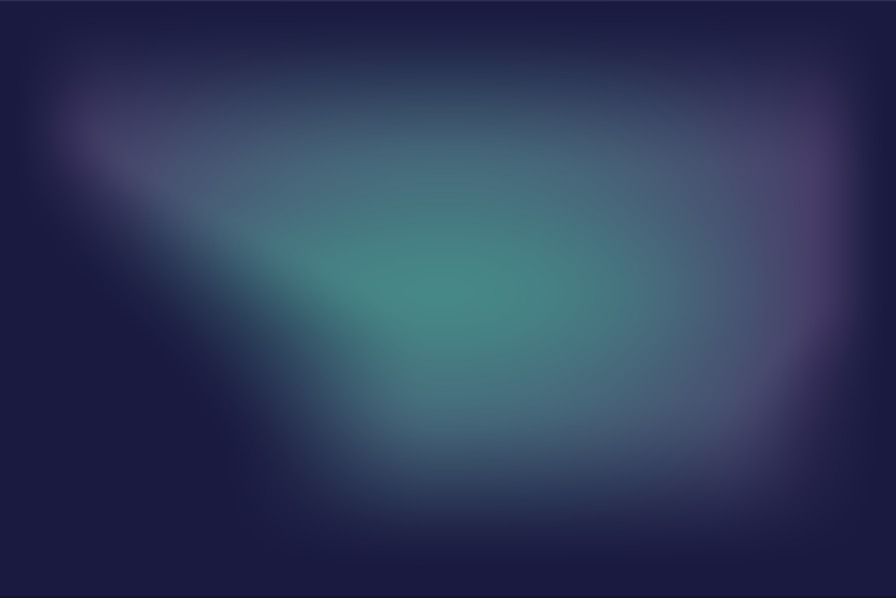
Give the GLSL for this background, as a Shadertoy shader.

```glsl
// Soft mesh gradient: a teal glow fading through violet into dark navy.

const vec3 NAVY = vec3(0.100, 0.100, 0.250);
const vec3 VIOLET_LIGHT = vec3(0.180, 0.140, 0.160);
const vec3 TEAL_LIGHT = vec3(0.175, 0.430, 0.280);
const vec3 RIM_LIGHT = vec3(0.08, 0.09, 0.10);
const float HALF_PI = 1.5707963;

// Smooth step that also accepts descending edges.
float ramp(float from, float to, float x) {
    float t = clamp((x - from) / (to - from), 0.0, 1.0);
    return t * t * (3.0 - 2.0 * t);
}

// Quarter sine: rises quickly and settles gently.
float easeOut(float from, float to, float x) {
    return sin(HALF_PI * clamp((x - from) / (to - from), 0.0, 1.0));
}

// Brightness of the soft panel, whose sides lean and widen with height.
float panelLight(vec2 uv) {
    float leftStart = mix(0.007, 0.234, ramp(0.707, 0.219, uv.y));
    float leftEnd = mix(0.117, 0.488, ramp(0.805, 0.414, uv.y));
    float rightEnd = 0.898 - 0.104 * ramp(0.512, 0.258, uv.y);
    float sides = ramp(leftStart, leftEnd, uv.x) * ramp(0.996, rightEnd, uv.x);
    float ends = ramp(1.01, 0.697, uv.y) * ramp(0.033, 0.346, uv.y);
    return sides * ends;
}

// Share of teal in the light, strongest around the centre.
float tealShare(vec2 uv) {
    float leftStart = mix(0.078, -0.195, ramp(0.707, 0.316, uv.y));
    float across = easeOut(leftStart, 0.495, uv.x) * easeOut(0.911, 0.495, uv.x);
    float offset = (uv.y - 0.512) / 0.166;
    return across * (0.55 + 0.45 * exp(-offset * offset));
}

// Thin line along a horizontal border.
float borderLine(float distanceToEdge, float width) {
    return 1.0 - smoothstep(0.0, width, distanceToEdge);
}

void mainImage(out vec4 fragColor, in vec2 fragCoord) {
    vec2 uv = fragCoord / iResolution.xy;

    // Coloured light over the navy ground
    vec3 light = mix(VIOLET_LIGHT, TEAL_LIGHT, tealShare(uv));
    vec3 color = NAVY + light * panelLight(uv);

    // Pale upper rim and dark lower rim
    color += RIM_LIGHT * borderLine(1.0 - uv.y, 0.004);
    color *= 1.0 - 0.3 * borderLine(uv.y, 0.005);

    fragColor = vec4(color, 1.0);
}
```
